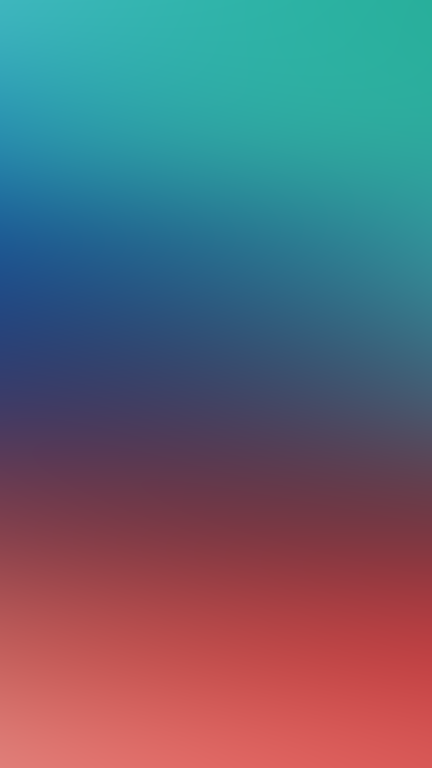
Write a Shadertoy shader that draws this background.

```glsl
// A soft vertical blend from coral through plum and blue up to teal.
// Three colour ramps (left, centre, right) are splined along the height,
// then joined across the width by a quadratic curve.

const int STOPS = 7;

// Evenly spaced colours, from the bottom edge to the top edge
const vec3 LEFT_RAMP[STOPS] = vec3[STOPS](
    vec3(0.878, 0.494, 0.471),  // pale coral
    vec3(0.745, 0.361, 0.353),
    vec3(0.474, 0.243, 0.306),
    vec3(0.212, 0.239, 0.424),  // indigo
    vec3(0.118, 0.333, 0.561),
    vec3(0.165, 0.569, 0.686),
    vec3(0.243, 0.714, 0.745)); // light cyan

const vec3 CENTRE_RAMP[STOPS] = vec3[STOPS](
    vec3(0.878, 0.408, 0.392),  // coral
    vec3(0.729, 0.290, 0.290),
    vec3(0.447, 0.220, 0.275),
    vec3(0.235, 0.275, 0.408),  // slate blue
    vec3(0.157, 0.420, 0.549),
    vec3(0.180, 0.643, 0.639),
    vec3(0.188, 0.706, 0.667)); // turquoise

const vec3 RIGHT_RAMP[STOPS] = vec3[STOPS](
    vec3(0.847, 0.345, 0.337),  // red
    vec3(0.722, 0.247, 0.259),
    vec3(0.439, 0.227, 0.275),
    vec3(0.259, 0.376, 0.463),  // grey blue
    vec3(0.200, 0.549, 0.588),
    vec3(0.176, 0.667, 0.616),
    vec3(0.157, 0.686, 0.608)); // green teal

// Catmull-Rom spline through the ramp; height runs from 0 to 1
vec3 sampleRamp(vec3 ramp[STOPS], float height) {
    float position = clamp(height, 0.0, 1.0) * float(STOPS - 1);
    int i = min(int(position), STOPS - 2);
    float t = position - float(i);
    vec3 before = ramp[max(i - 1, 0)];
    vec3 start = ramp[i];
    vec3 end = ramp[i + 1];
    vec3 after = ramp[min(i + 2, STOPS - 1)];
    vec3 slopeStart = 0.5 * (end - before);
    vec3 slopeEnd = 0.5 * (after - start);
    vec3 bend = 3.0 * (end - start) - 2.0 * slopeStart - slopeEnd;
    vec3 twist = 2.0 * (start - end) + slopeStart + slopeEnd;
    return start + t * (slopeStart + t * (bend + t * twist));
}

void mainImage(out vec4 fragColor, in vec2 fragCoord) {
    vec2 uv = fragCoord / iResolution.xy;

    vec3 left = sampleRamp(LEFT_RAMP, uv.y);
    vec3 centre = sampleRamp(CENTRE_RAMP, uv.y);
    vec3 right = sampleRamp(RIGHT_RAMP, uv.y);

    // Quadratic through the three columns, with x from -1 to 1
    float x = 2.0 * uv.x - 1.0;
    vec3 tilt = 0.5 * (right - left);
    vec3 curve = 0.5 * (right + left) - centre;
    vec3 color = centre + x * (tilt + x * curve);

    fragColor = vec4(clamp(color, 0.0, 1.0), 1.0);
}
```
